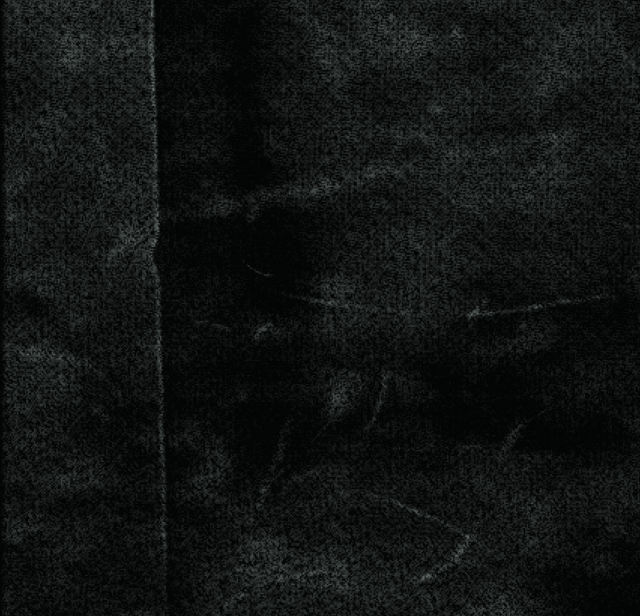
A Shadertoy shader for this texture:

```glsl
// Worn black cloth: a folded strip at the left, pale rubbed creases and dust.
// Cloudy noise sets the tone, bent strokes draw the creases, and a fine
// grain with a faint twill breaks everything up.

const vec3  CLOTH_TINT   = vec3(0.93, 1.02, 0.99);
const float BLACK_LEVEL  = 0.012;
const float BASE_TONE    = 0.056;
const float CLOUD_AMOUNT = 0.24;
const float GRAIN_CELLS  = 410.0;  // grains per canvas height
const float GRAIN_GAIN   = 0.85;   // grain that follows the tone
const float GRAIN_FLOOR  = 0.040;  // grain present everywhere
const float TWILL_LINES  = 115.0;
const int   WISP_COUNT   = 64;

float hash(vec2 p) {
    return fract(sin(dot(p, vec2(127.1, 311.7))) * 43758.5453);
}

float noise(vec2 p) {
    vec2 i = floor(p), f = fract(p);
    f = f * f * (3.0 - 2.0 * f);
    return mix(mix(hash(i), hash(i + vec2(1, 0)), f.x),
               mix(hash(i + vec2(0, 1)), hash(i + vec2(1, 1)), f.x), f.y);
}

float fbm(vec2 p) {
    float sum = 0.0, amp = 0.5;
    for (int i = 0; i < 5; i++) {
        sum += amp * noise(p);
        p = mat2(0.8, 0.6, -0.6, 0.8) * p * 2.03 + 7.3;
        amp *= 0.5;
    }
    return sum;
}

// Soft elliptical patch
float glow(vec2 p, vec2 center, vec2 radius) {
    vec2 d = (p - center) / radius;
    return exp(-dot(d, d));
}

// Bent stroke from a to b, fading at both ends
float crease(vec2 p, vec2 a, vec2 b, float bend, float width) {
    float len = length(b - a);
    vec2 dir = (b - a) / len, q = p - a;
    float t = dot(q, dir) / len;
    float off = dot(q, vec2(-dir.y, dir.x)) - bend * 4.0 * t * (1.0 - t);
    float fade = smoothstep(0.0, 0.25, t) * (1.0 - smoothstep(0.75, 1.0, t));
    return fade * exp(-off * off / (width * width));
}

// Small scattered scuffs, mostly lying across the cloth
float wisps(vec2 p, float aspect) {
    float sum = 0.0;
    for (int i = 0; i < WISP_COUNT; i++) {
        vec2 id = vec2(float(i), 3.7);
        vec2 center = vec2(hash(id) * aspect, hash(id + 11.0));
        float angle = (hash(id + 23.0) - 0.4) * 2.0;
        float size = mix(0.015, 0.055, hash(id + 31.0));
        vec2 reach = size * vec2(cos(angle), sin(angle));
        float bend = (hash(id + 43.0) - 0.5) * 0.6 * size;
        float width = mix(0.002, 0.011, pow(hash(id + 59.0), 2.0));
        sum += crease(p, center - reach, center + reach, bend, width) * mix(0.15, 1.0, hash(id + 71.0));
    }
    return sum;
}

// Long creases and rubbed spots
float creases(vec2 p) {
    float s = 0.8 * crease(p, vec2(0.18, 0.63), vec2(0.68, 0.733), -0.004, 0.015);
    s += 0.5 * crease(p, vec2(0.54, 0.70), vec2(1.03, 0.80), 0.006, 0.013);
    s += 1.1 * crease(p, vec2(0.44, 0.528), vec2(0.71, 0.487), -0.003, 0.004);
    s += 1.2 * crease(p, vec2(0.72, 0.482), vec2(1.02, 0.523), 0.002, 0.0045);
    s += 1.2 * crease(p, vec2(0.626, 0.405), vec2(0.585, 0.290), 0.014, 0.0045);
    s += 1.2 * crease(p, vec2(0.570, 0.206), vec2(0.81, 0.098), 0.009, 0.0035);
    s += 1.4 * crease(p, vec2(0.645, 0.058), vec2(0.768, 0.145), -0.026, 0.007);
    s += 0.7 * crease(p, vec2(0.478, 0.355), vec2(0.405, 0.140), 0.004, 0.007);
    s += 0.9 * crease(p, vec2(0.01, 0.430), vec2(0.18, 0.380), 0.018, 0.009);
    s += 0.5 * crease(p, vec2(0.14, 0.810), vec2(0.175, 0.670), 0.014, 0.008);
    s += 1.2 * glow(p, vec2(0.551, 0.347), vec2(0.016, 0.021));
    s += 1.0 * glow(p, vec2(0.703, 0.822), vec2(0.015, 0.011));
    return s + 0.9 * glow(p, vec2(0.743, 0.946), vec2(0.010, 0.018));
}

void mainImage(out vec4 fragColor, in vec2 fragCoord) {
    vec2 p = fragCoord / iResolution.y;
    float aspect = iResolution.x / iResolution.y;
    vec2 warped = p + 0.014 * (vec2(fbm(p * 14.0), fbm(p * 14.0 + 40.0)) - 0.48);

    // Cloudy wear with broad light and dark areas and pale smudges
    float clouds = 0.65 * fbm(p * vec2(5.0, 6.0) + 2.0) + 0.35 * fbm(p * vec2(9.0, 28.0));
    float tone = BASE_TONE + CLOUD_AMOUNT * (clouds - 0.48);
    tone += 0.30 * max(fbm(warped * vec2(9.0, 13.0) + 60.0) - 0.57, 0.0);
    tone += 0.045 * glow(warped, vec2(0.57, 0.10), vec2(0.15, 0.13));
    tone += 0.024 * glow(p, vec2(0.62, 0.78), vec2(0.26, 0.22));
    tone -= 0.045 * glow(p, vec2(0.40 + 0.1 * (0.8 - p.y), 0.80), vec2(0.03, 0.25));
    tone -= 0.045 * glow(p, vec2(0.47, 0.56), vec2(0.06, 0.10));
    tone -= 0.035 * glow(p, vec2(0.85, 0.37), vec2(0.22, 0.11));

    // Folded strip: paler cloth, bright edge and a shadow to its right
    float foldX = 0.247 + 0.025 * (1.0 - p.y) + 0.003 * (noise(vec2(p.y * 14.0, 5.0)) - 0.5)
                - 0.013 * exp(-pow((p.y - 0.585) / 0.025, 2.0));
    float side = p.x - foldX;
    float strip = 1.0 - smoothstep(-0.002, 0.004, side);
    tone += strip * (mix(-0.014, 0.045, smoothstep(0.0, 0.9, p.y)) + 0.022 * exp(side / 0.035));
    tone -= (1.0 - strip) * 0.040 * exp(-side / 0.05);
    float foldWear = mix(0.5, 1.0, noise(vec2(p.y * 13.0, 9.0))) * smoothstep(0.04, 0.14, p.y);
    tone = max(tone, 0.006) + 0.135 * foldWear * exp(-pow((side + 0.001) / 0.0042, 2.0));

    // Creases and scuffs, worn unevenly
    float rubbed = creases(warped);
    float wear = mix(0.5, 1.2, noise(p * 38.0));
    tone += wear * (0.095 * rubbed + 0.085 * wisps(warped, aspect));
    tone *= smoothstep(-0.002, 0.014, p.x);

    // Grain and twill
    float grain = 1.6 * (noise(p * GRAIN_CELLS) - 0.5)
                + 0.7 * (noise(p * GRAIN_CELLS * vec2(0.55, 0.42) + 19.0) - 0.5);
    grain += 0.12 * sin(6.2832 * TWILL_LINES * (p.x + 0.8 * p.y)) * (0.3 + min(rubbed, 1.0));
    float value = max(tone * (1.0 + GRAIN_GAIN * grain) + GRAIN_FLOOR * grain, BLACK_LEVEL);
    fragColor = vec4(value * CLOTH_TINT + vec3(0.0, 0.003, 0.002), 1.0);
}
```
